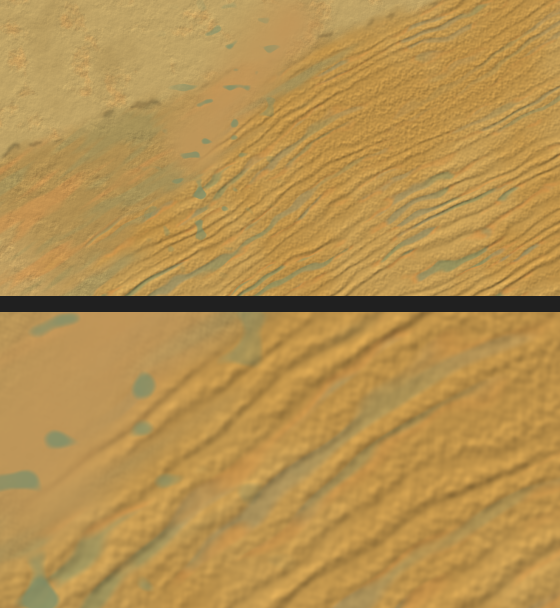
Top, the full canvas; bottom, a detail of the centre.
Write a Shadertoy shader that draws this texture.

```glsl
// Desert from above: a pale gravel plain at upper left, a brown lowland, and long
// sand ridges fanning to the right. Ridges and grit form one height field lit from
// the upper left; stretched gradient noise colours the corridors between ridges.

vec2 gradientAt(vec2 cell) {
    float angle = 6.2832 * fract(sin(dot(cell, vec2(127.1, 311.7))) * 43758.5);
    return vec2(cos(angle), sin(angle));
}

float noise(vec2 p) {
    vec2 i = floor(p), f = p - i;
    vec2 w = f * f * f * (f * (f * 6.0 - 15.0) + 10.0);
    float a = dot(gradientAt(i), f);
    float b = dot(gradientAt(i + vec2(1, 0)), f - vec2(1, 0));
    float c = dot(gradientAt(i + vec2(0, 1)), f - vec2(0, 1));
    float d = dot(gradientAt(i + vec2(1, 1)), f - vec2(1, 1));
    return 1.4 * mix(mix(a, b, w.x), mix(c, d, w.x), w.y);
}

float fbm(vec2 p) {
    float sum = 0.0, gain = 0.55;
    for (int i = 0; i < 4; i++) {
        sum += gain * noise(p);
        p = mat2(1.6, 1.2, -1.2, 1.6) * p + 3.7;
        gain *= 0.55;
    }
    return sum;
}

float segmentDistance(vec2 p, vec2 a, vec2 b) {
    vec2 ab = b - a;
    return length(p - a - ab * clamp(dot(p - a, ab) / dot(ab, ab), 0.0, 1.0));
}

// x runs along the ridges, y across them; the slope eases off to the right
vec2 duneSpace(vec2 p) {
    return vec2(p.x + 0.5 * p.y, p.y - 0.75 * p.x + 0.065 * p.x * p.x);
}

// Steep shaded face below each crest, gentle lit face above it
float ridgeProfile(vec2 q) {
    float phase = q.y * 21.0 + 1.3 * noise(q * vec2(1.8, 5.0))
                + 0.3 * noise(q * vec2(10.0, 22.0));
    float t = fract(phase);
    return smoothstep(0.0, 0.36, t) * smoothstep(1.0, 0.36, t);
}

// Rippled sand sheet at the right, where the ridges grow faint
float sandSheet(vec2 p) {
    vec2 d = (p - vec2(1.45, 0.66)) * mat2(0.88, 0.48, -0.48, 0.88);
    return exp(-dot(d * d, vec2(3.0, 22.0)));
}

float duneHeight(vec2 p) {
    vec2 q = duneSpace(p);
    float sheet = sandSheet(p);
    float ridge = ridgeProfile(q);
    float strength = clamp(0.75 + 1.1 * noise(q * vec2(2.6, 15.0) + 7.0), 0.15, 1.4);
    float grit = noise(q * vec2(62.0, 48.0)) + 0.6 * noise(p * 105.0);
    return ridge * strength * (1.0 - 0.6 * sheet)
         + grit * (0.1 + 0.28 * ridge + 0.2 * sheet);
}

void mainImage(out vec4 fragColor, in vec2 fragCoord) {
    vec2 p = fragCoord / iResolution.y;
    vec2 q = duneSpace(p);
    vec2 toLight = vec2(-0.0025, 0.0043);
    float broad = fbm(p * 2.3 + 4.0);
    float streak = noise(q * vec2(2.2, 13.0) + 2.0)
                 + 0.4 * noise(q * vec2(7.0, 34.0));

    // Regions: plain above the scarp, ridges to the right, lowland between
    float scarp = p.y - 0.45 - 0.36 * p.x - 0.05 * fbm(p * 6.0);
    float plain = smoothstep(-0.03, 0.06, scarp);
    float dunes = smoothstep(-0.12, 0.12, p.x - p.y - 0.25 + 0.2 * streak)
                * (1.0 - plain);
    float plume = segmentDistance(p, vec2(0.66, 0.52), vec2(0.98, 0.92));
    float haze = 0.85 * smoothstep(0.17, 0.03, plume + 0.08 * broad);

    // Lowland with orange streaks, paling towards the lower left corner
    vec3 lowland = mix(vec3(0.69, 0.56, 0.32), vec3(0.75, 0.62, 0.38),
                       smoothstep(0.45, 0.05, p.y + 0.4 * p.x + 0.3 * broad));
    lowland = mix(lowland, vec3(0.80, 0.58, 0.32), 0.7 * smoothstep(0.1, 0.55, streak));
    lowland = mix(lowland, vec3(0.62, 0.57, 0.36), 0.6 * smoothstep(0.15, 0.55, -streak));

    // Plain with faint grain and warm stains
    vec3 gravel = mix(vec3(0.75, 0.64, 0.40), vec3(0.70, 0.59, 0.36),
                      smoothstep(0.05, 0.5, broad));
    float stain = fbm(p * 9.0 + 11.0);
    gravel = mix(gravel, vec3(0.80, 0.61, 0.35), 0.6 * smoothstep(0.1, 0.5, stain));

    // Dune sand, with orange-rimmed grey-green corridors on the low ground
    vec3 sand = mix(vec3(0.75, 0.60, 0.33), vec3(0.73, 0.56, 0.28),
                    smoothstep(-0.2, 0.4, broad + 0.4 * sandSheet(p)));
    float ground = smoothstep(0.65, 0.1, ridgeProfile(q)) * (1.0 - 0.8 * sandSheet(p));
    float corridor = noise(q * vec2(2.8, 9.0) + 21.0) + 0.25 * noise(q * vec2(14.0, 30.0));
    sand = mix(sand, vec3(0.83, 0.58, 0.29), 0.75 * ground * smoothstep(-0.1, 0.15, corridor));
    vec3 clay = mix(vec3(0.61, 0.57, 0.39), vec3(0.57, 0.57, 0.37),
                    smoothstep(-0.3, 0.3, noise(p * 4.0)));
    sand = mix(sand, clay, 0.9 * ground * smoothstep(0.08, 0.3, corridor));

    // Relief shading
    float duneRelief = duneHeight(p) - duneHeight(p + toLight);
    float plainRelief = fbm(p * 26.0) - fbm((p + toLight) * 26.0);
    float roughness = 0.12 + 0.25 * smoothstep(-0.2, 0.4, stain);
    vec3 color = mix(lowland, gravel, plain) * (1.0 + roughness * plainRelief);
    color = mix(color, sand * (1.0 + 0.29 * duneRelief), dunes);

    // Broken dark scarp edge, then drifting dust, then a few damp pools
    float edge = exp(-pow((scarp - 0.02) / 0.009, 2.0));
    color *= 1.0 - 0.18 * edge * smoothstep(-0.1, 0.3, noise(p * 15.0));
    vec3 dust = mix(vec3(0.73, 0.60, 0.36), vec3(0.77, 0.59, 0.35), 0.5 + broad);
    color = mix(color, dust, haze);
    float damp = smoothstep(0.3, 0.0, segmentDistance(p, vec2(0.68, 0.3), vec2(0.78, 0.8)));
    float pool = smoothstep(0.42, 0.62, noise(p * vec2(17.0, 22.0) + 5.0) + 0.2 * stain);
    color = mix(color, vec3(0.47, 0.56, 0.42), 0.75 * damp * pool);

    fragColor = vec4(color, 1.0);
}
```
